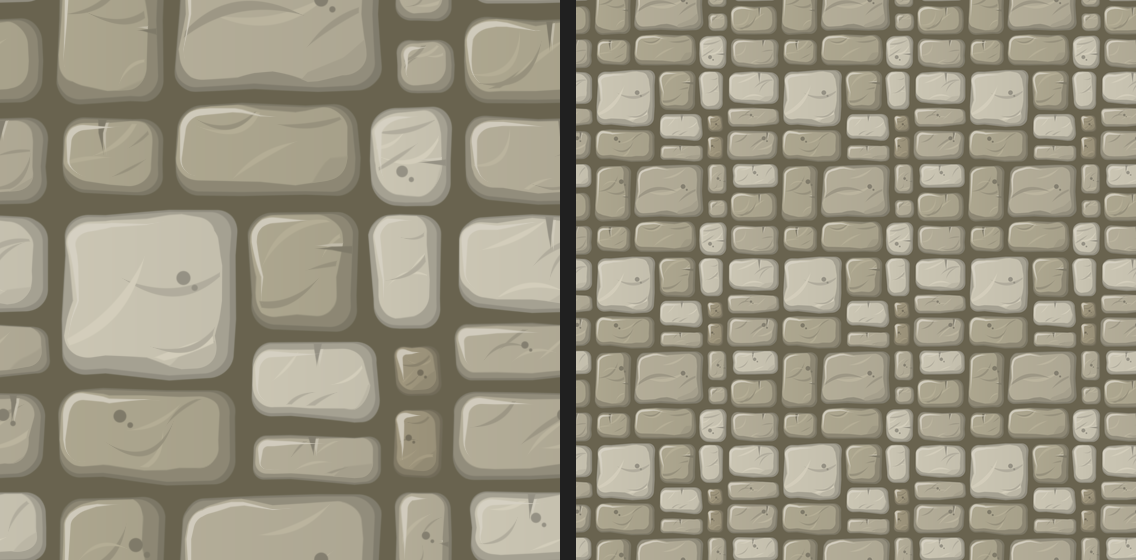
Left, the tile; right, the same tile 3 across and 3 down.
Give the GLSL for this texture, as a Shadertoy shader.

```glsl
// Cartoon wall of irregular chiselled stones set in dark mortar, tiling on both axes.

// Layout, in grid units (GRID must be even so that the pattern wraps)
const float GRID = 4.0;
const float CUT_MARGIN = 0.2;
const float SPLIT_SIDE = 1.05;
const float SPLIT_CHANCE = 0.5;
const float HALF_GAP = 0.055;
const float CORNER = 0.16;
const float BEND = 0.07;
const float BEVEL = 0.1;

// Share of stones with a detail
const float CRACK_CHANCE = 0.6;
const float PIT_CHANCE = 0.5;
const int STREAKS = 4;

// Colours and shading factors
const vec3 MORTAR = vec3(0.41, 0.39, 0.31);
const vec3 LIGHT = vec3(0.78, 0.76, 0.69);
const vec3 GREY = vec3(0.69, 0.665, 0.585);
const vec3 OLIVE = vec3(0.665, 0.64, 0.55);
const vec3 BROWN = vec3(0.61, 0.575, 0.48);
const vec3 OCHRE = vec3(0.69, 0.65, 0.53);
const vec3 GLINT = vec3(0.85, 0.83, 0.78);
const float RIM_SHADE = 0.73;
const float SIDE_SHADE = 0.83;
const float FACET_SHADE = 0.94;
const float MARK_SHADE = 0.75;

float pixel; // width of one pixel in grid units

float hash(vec2 p) {
    vec3 h = fract((p.xyx + 37.7) * 0.1031);
    h += dot(h, h.yzx + 33.33);
    return fract((h.x + h.y) * h.z);
}

float rnd(vec2 id, float k) { return hash(id + k * vec2(5.3, 9.1)); }

// Bilinear noise: its straight pieces give angular, hewn edges
float noise(vec2 p) {
    vec2 i = floor(p), f = p - i;
    return mix(mix(hash(i), hash(i + vec2(1, 0)), f.x),
               mix(hash(i + vec2(0, 1)), hash(i + 1.0), f.x), f.y);
}

vec2 wobble(vec2 p) { return vec2(noise(p), noise(p + 19.0)) - 0.5; }

float box(vec2 q, vec2 b, float r) {
    vec2 a = abs(q) - b + r;
    return length(max(a, 0.0)) + min(max(a.x, a.y), 0.0) - r;
}

float cover(float d) { return 1.0 - smoothstep(-pixel, pixel, d); }

// Position of the joint inside a grid cell
float cut(vec2 cell) {
    return mix(CUT_MARGIN, 1.0 - CUT_MARGIN, hash(mod(cell, GRID)));
}

// Pinwheel layout: the block around grid corner c ends at the joints of its four cells
void block(vec2 c, out vec2 lo, out vec2 hi) {
    float e = 1.0 - mod(c.x + c.y, 2.0);
    lo = c - 1.0 + vec2(cut(c - vec2(1.0, e)), cut(c - vec2(1.0 - e, 1.0)));
    hi = c + vec2(cut(c - vec2(0.0, 1.0 - e)), cut(c - vec2(e, 0.0)));
}

vec3 stoneTone(vec2 h, float pick) {
    if (h.x * h.y < 0.075) return pick < 0.15 ? OCHRE : pick < 0.7 ? BROWN : GREY;
    return pick < 0.28 ? LIGHT : pick < 0.66 ? GREY : OLIVE;
}

// q: position from the stone centre, h: half size
vec3 paintStone(vec2 q, vec2 h, vec2 id) {
    float small = min(h.x, h.y);
    float r = min(CORNER, small * 0.55);
    float bevel = min(BEVEL, small * 0.25);
    vec3 tone = stoneTone(h, rnd(id, 1.0));
    vec2 chip = wobble(q * 4.0 + id * 23.1);
    vec2 s = q + BEND * wobble(q * 2.2 + id * 13.7);

    // Silhouette, shaded sides and front face
    float outer = box(s, h, r);
    float body = max(outer, box(s + vec2(0.2, -0.1) * bevel, h - 0.25 * bevel, r));
    float face = max(body, box(s + (vec2(0.45, -0.4) + 0.9 * chip) * bevel, h - 0.75 * bevel, r));
    vec3 col = mix(MORTAR, tone * RIM_SHADE, cover(outer));
    col = mix(col, tone * SIDE_SHADE, cover(body));
    col = mix(col, tone * (1.0 - 0.02 * q.x / h.x), cover(face));

    // Darker facet towards the lower right
    float facet = 0.6 * dot(h, vec2(0.6, 0.8)) - dot(q, vec2(0.6, -0.8)) + 0.2 * chip.x;
    col = mix(col, tone * FACET_SHADE, cover(max(facet, face)));

    // Tapered chisel streaks, light and dark in turn
    for (int i = 0; i < STREAKS; i++) {
        float k = 10.0 + 5.0 * float(i);
        vec2 at = (vec2(rnd(id, k), rnd(id, k + 1.0)) - 0.5) * 1.4 * h;
        float a = mix(0.1, 0.9, rnd(id, k + 2.0));
        float len = small * mix(0.4, 0.9, rnd(id, k + 3.0));
        vec2 u = mat2(cos(a), -sin(a), sin(a), cos(a)) * (q - at) / len;
        float bow = rnd(id, k + 4.0) - 0.4;
        float streak = len * (abs(u.y - bow * u.x * u.x) - 0.08 * (1.0 - u.x * u.x));
        col = mix(col, tone * (i % 2 == 0 ? 1.06 : 0.89), cover(max(streak, face + 0.02)));
    }

    // Crack running in from the middle of a long side, with one lit edge
    if (rnd(id, 2.0) < CRACK_CHANCE) {
        bool tall = h.y > h.x;
        vec2 c = tall ? q.yx : q, e = tall ? h.yx : h;
        float len = e.y * mix(0.4, 0.9, rnd(id, 3.0));
        float t = (c.y - e.y + len) / len;
        float x = c.x - e.x * mix(-0.4, 0.6, rnd(id, 4.0)) + 0.05 * chip.x;
        col = mix(col, mix(tone, GLINT, 0.5), cover(max(abs(x - 0.02) - 0.03 * t, face)));
        col = mix(col, tone * MARK_SHADE, cover(max(abs(x) - 0.03 * t, body)));
    }

    // A large and a small pit
    if (rnd(id, 5.0) < PIT_CHANCE) {
        float size = min(1.0, small / 0.35);
        vec2 u = (q - (vec2(rnd(id, 6.0), rnd(id, 7.0)) - 0.5) * h) / size;
        float pit = min(length(u) - 0.05, length(u - vec2(0.08, -0.07)) - 0.022);
        col = mix(col, tone * MARK_SHADE, cover(pit * size));
    }

    // Highlight hugging the upper left corner
    float taper = 1.0 - length((q - vec2(-h.x, h.y)) / (h * vec2(1.0, 1.4)));
    float glint = abs(face + 0.035) - 0.035 * taper;
    return mix(col, mix(tone, GLINT, 0.8), cover(max(glint, face)));
}

void mainImage(out vec4 fragColor, in vec2 fragCoord) {
    vec2 p = GRID * fragCoord / iResolution.xy;
    pixel = GRID / iResolution.y;
    vec3 col = MORTAR;
    for (int k = 0; k < 4; k++) {
        vec2 c = floor(p) + vec2(k % 2, k / 2), lo, hi;
        block(c, lo, hi);
        if (any(lessThan(p, lo)) || any(greaterThanEqual(p, hi))) continue;

        // Some long blocks break into two stones
        vec2 id = mod(c, GRID), size = hi - lo;
        vec2 axis = size.x > size.y ? vec2(1, 0) : vec2(0, 1);
        if (dot(size, axis) > SPLIT_SIDE && rnd(id, 8.0) < SPLIT_CHANCE) {
            float joint = dot(mix(lo, hi, mix(0.36, 0.64, rnd(id, 9.0))), axis);
            if (dot(p, axis) < joint) hi = mix(hi, vec2(joint), axis);
            else { lo = mix(lo, vec2(joint), axis); id += 20.0; }
        }
        col = paintStone(p - 0.5 * (lo + hi), 0.5 * (hi - lo) - HALF_GAP, id);
    }
    fragColor = vec4(col, 1.0);
}
```
